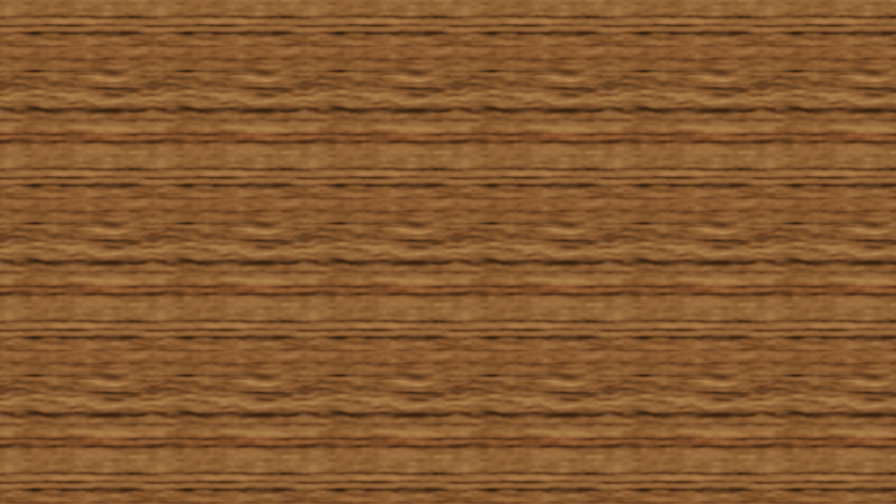
Reproduce this texture procedurally as a Shadertoy shader.

```glsl
// Seamless brown wood grain: one square tile repeated across the canvas.
// Each tile sums horizontal growth bands, short dark streaks and wrapped
// value noise into a tone, which a three-colour ramp turns into wood.

const float TILE_SIZE = 0.302;     // tile side, in canvas heights
const float BASE_TONE = 0.53;
const float CALM_WARP = 0.008;     // waviness of the straight grain
const float FIGURE_WARP = 0.022;   // waviness of the figured middle
const float RED_AMOUNT = 0.6;

const vec3 DARK_GRAIN = vec3(0.22, 0.13, 0.06);
const vec3 BROWN_WOOD = vec3(0.53, 0.345, 0.18);
const vec3 GOLD_WOOD = vec3(0.72, 0.55, 0.33);
const vec3 RED_WOOD = vec3(0.57, 0.32, 0.16);

// Growth bands: height from the tile top, half width, change in tone
const int BAND_COUNT = 16;
const vec3 BANDS[BAND_COUNT] = vec3[](
    vec3(0.035, 0.045, 0.16), vec3(0.109, 0.011, -0.38),
    vec3(0.140, 0.016, 0.16), vec3(0.167, 0.009, -0.26),
    vec3(0.190, 0.014, 0.14), vec3(0.216, 0.012, -0.36),
    vec3(0.300, 0.010, -0.16), vec3(0.385, 0.010, -0.18),
    vec3(0.460, 0.011, -0.22), vec3(0.500, 0.028, 0.10),
    vec3(0.675, 0.024, 0.14), vec3(0.728, 0.019, -0.32),
    vec3(0.785, 0.012, -0.20), vec3(0.845, 0.020, 0.20),
    vec3(0.880, 0.010, -0.22), vec3(0.935, 0.014, -0.32));

// Dark streaks: centre, then half length and half height
const int STREAK_COUNT = 5;
const float STREAK_DEPTH = 0.26;
const vec4 STREAKS[STREAK_COUNT] = vec4[](
    vec4(0.70, 0.732, 0.15, 0.018), vec4(0.74, 0.575, 0.18, 0.012),
    vec4(0.08, 0.920, 0.12, 0.012), vec4(0.25, 0.640, 0.14, 0.011),
    vec4(0.58, 0.480, 0.12, 0.010));

float hash(vec2 p) {
    return fract(sin(dot(p, vec2(127.1, 311.7))) * 43758.5453);
}

// Value noise that wraps after the given number of cells, in -1..1
float tileNoise(vec2 uv, vec2 cells, float seed) {
    vec2 p = uv * cells;
    vec2 i = floor(p);
    vec2 f = fract(p);
    f = f * f * (3.0 - 2.0 * f);
    vec2 a = mod(i, cells) + seed;
    vec2 b = mod(i + 1.0, cells) + seed;
    float low = mix(hash(a), hash(vec2(b.x, a.y)), f.x);
    float high = mix(hash(vec2(a.x, b.y)), hash(b), f.x);
    return 2.0 * mix(low, high, f.y) - 1.0;
}

// Shortest offset between two positions in a repeating unit tile
vec2 wrapOffset(vec2 a, vec2 b) {
    return fract(a - b + 0.5) - 0.5;
}

float bell(float x) {
    return exp(-x * x);
}

// Sum of growth bands, each fading in and out along its length
float bandTone(vec2 uv) {
    float tone = 0.0;
    for (int i = 0; i < BAND_COUNT; i++) {
        vec3 band = BANDS[i];
        float d = wrapOffset(uv, vec2(band.x)).y;
        float fade = 0.85 + 0.5 * tileNoise(vec2(uv.x, 0.0), vec2(9.0, 1.0), float(i) + 3.0);
        tone += band.z * fade * bell(d / band.y);
    }
    return tone;
}

float streakTone(vec2 uv) {
    float tone = 0.0;
    for (int i = 0; i < STREAK_COUNT; i++) {
        vec2 d = wrapOffset(uv, STREAKS[i].xy) / STREAKS[i].zw;
        tone -= STREAK_DEPTH * exp(-dot(d, d));
    }
    return tone;
}

void mainImage(out vec4 fragColor, in vec2 fragCoord) {
    // Tile coordinates, measured from the top left corner
    vec2 canvas = fragCoord / iResolution.y;
    vec2 uv = fract(vec2(canvas.x, 1.0 - canvas.y) / TILE_SIZE);

    // The middle of the tile is wavier than the rest
    float figure = smoothstep(0.34, 0.50, uv.y) * (1.0 - smoothstep(0.68, 0.82, uv.y));
    float wave = 0.6 * tileNoise(uv, vec2(4.0, 6.0), 11.0)
               + 0.4 * tileNoise(uv, vec2(9.0, 18.0), 23.0);
    vec2 grain = uv + vec2(0.0, wave * mix(CALM_WARP, FIGURE_WARP, figure));

    // Bands and streaks, then broad, fine and pore-sized variation
    float tone = BASE_TONE + bandTone(grain) + streakTone(grain);
    tone += (0.08 + 0.10 * figure) * tileNoise(grain, vec2(4.0, 22.0), 37.0);
    tone += (0.12 + 0.10 * figure) * tileNoise(grain, vec2(8.0, 43.0), 51.0);
    tone += 0.10 * tileNoise(grain, vec2(17.0, 44.0), 67.0);
    tone += 0.05 * tileNoise(uv, vec2(36.0, 44.0), 97.0);
    tone = clamp(tone, 0.0, 1.0);

    // Reddish wood lies in two soft belts
    float belts = bell(wrapOffset(uv, vec2(0.33)).y / 0.07)
                + bell(wrapOffset(uv, vec2(0.90)).y / 0.05);
    float patches = 0.6 + 0.5 * tileNoise(grain, vec2(3.0, 12.0), 83.0);
    vec3 middle = mix(BROWN_WOOD, RED_WOOD, clamp(RED_AMOUNT * belts * patches, 0.0, 1.0));

    vec3 color = mix(DARK_GRAIN, middle, min(tone * 2.0, 1.0));
    color = mix(color, GOLD_WOOD, max(tone * 2.0 - 1.0, 0.0));
    fragColor = vec4(color, 1.0);
}
```
